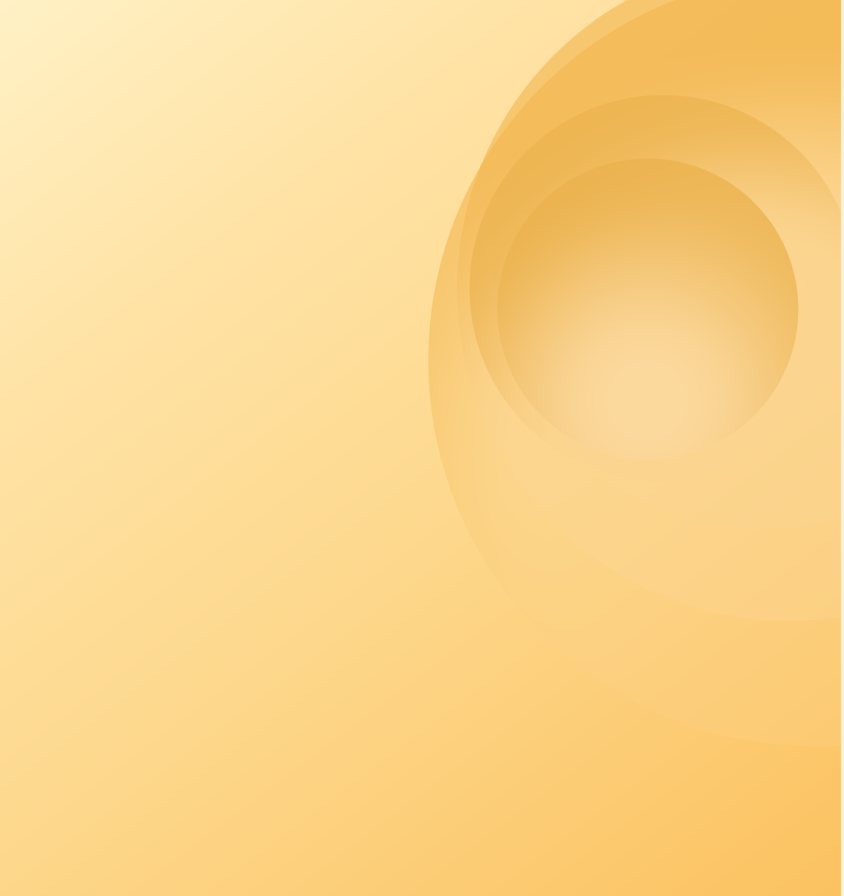
Give the GLSL for this background, as a WebGL 1 fragment shader.

```glsl
precision highp float;
// Warm cream-to-amber diagonal gradient with nested translucent discs glowing from within.

uniform vec2 u_resolution;

// Blends a disc over base: pale near its glow point, amber towards the far rim.
// fade = distances where the glow starts and stops falling off,
// alpha = opacity at the glow and at the rim.
vec3 addDisc(vec3 base, vec2 p, vec2 center, float radius, vec2 glow,
             vec2 fade, vec2 alpha, vec3 pale, vec3 amber) {
  float pixel = 0.8 / u_resolution.y;
  float inside = 1.0 - smoothstep(-pixel, pixel, length(p - center) - radius);
  float falloff = smoothstep(fade.x, fade.y, length(p - glow));
  vec3 tint = mix(pale, amber, falloff);
  return mix(base, tint, inside * mix(alpha.x, alpha.y, falloff));
}

// Diagonal ramp, t = 0 at the upper left and 1 at the lower right.
vec3 backdrop(float t) {
  vec3 color = mix(vec3(1.0, 0.945, 0.775), vec3(1.0, 0.895, 0.66), clamp(t / 0.24, 0.0, 1.0));
  color = mix(color, vec3(0.993, 0.848, 0.555), clamp((t - 0.24) / 0.31, 0.0, 1.0));
  return mix(color, vec3(0.985, 0.76, 0.375), clamp((t - 0.55) / 0.45, 0.0, 1.0));
}

void main() {
  // Units of canvas height, origin at the lower left
  vec2 p = gl_FragCoord.xy / u_resolution.y;
  float width = u_resolution.x / u_resolution.y;

  vec2 slope = vec2(0.6, 0.8);
  float t = dot(vec2(p.x, 1.0 - p.y), slope) / dot(vec2(width, 1.0), slope);
  vec3 color = backdrop(t);

  vec3 pale = vec3(0.984, 0.835, 0.575);
  vec3 amber = vec3(0.948, 0.71, 0.305);
  vec3 ochre = vec3(0.92, 0.695, 0.30);

  // Large outer discs
  color = addDisc(color, p, vec2(0.909, 0.598), 0.431, vec2(0.898, 0.440),
                  vec2(0.26, 0.51), vec2(0.2, 0.6), pale, amber);
  color = addDisc(color, p, vec2(0.880, 0.677), 0.370, vec2(0.898, 0.414),
                  vec2(0.34, 0.545), vec2(0.4, 0.6), pale, amber);
  color = addDisc(color, p, vec2(0.853, 0.712), 0.302, vec2(0.846, 0.544),
                  vec2(0.2, 0.4), vec2(0.3, 0.05), pale, amber);

  // Small inner discs
  color = addDisc(color, p, vec2(0.740, 0.678), 0.216, vec2(0.833, 0.518),
                  vec2(0.17, 0.36), vec2(0.25, 0.65), pale, ochre);
  color = addDisc(color, p, vec2(0.723, 0.655), 0.168, vec2(0.723, 0.551),
                  vec2(0.03, 0.25), vec2(0.75, 0.75), vec3(0.985, 0.85, 0.625), ochre);

  // Thin pale border on the right
  float border = smoothstep(-0.001, 0.001, p.x - width + 0.0033);
  color = mix(color, vec3(1.0, 0.95, 0.85), border);

  gl_FragColor = vec4(color, 1.0);
}
```
